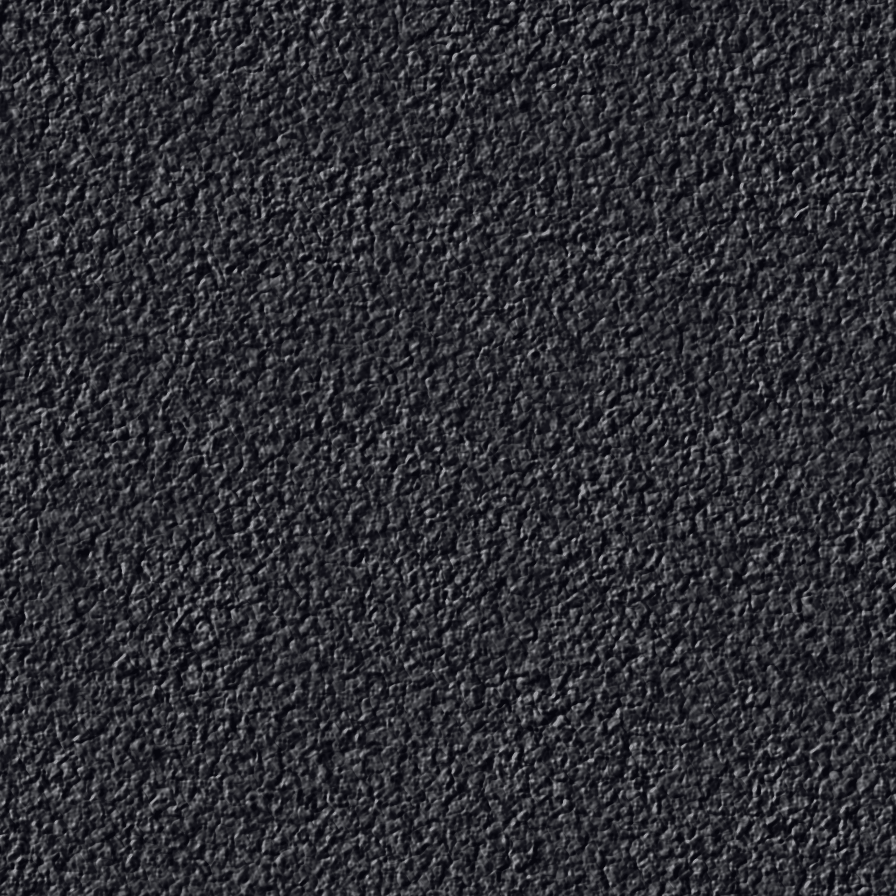
This texture is drawn by a Shadertoy shader. Its source:

```glsl
// Dark rough asphalt: packed ragged stones in relief, lit from the upper left.

vec2 hash2(vec2 cell) {
    vec3 a = fract(cell.xyx * vec3(0.1031, 0.1030, 0.0973));
    a += dot(a, a.yzx + 33.33);
    return fract((a.xx + a.yz) * a.zy);
}

float noise(vec2 p) {
    vec2 i = floor(p), f = fract(p);
    vec2 w = f * f * (3.0 - 2.0 * f);
    float low = mix(hash2(i).x, hash2(i + vec2(1, 0)).x, w.x);
    float high = mix(hash2(i + vec2(0, 1)).x, hash2(i + vec2(1, 1)).x, w.x);
    return mix(low, high, w.y);
}

// Turns each layer so that no noise lattice lines up with the canvas
vec2 turn(vec2 p, float angle) {
    float c = cos(angle), s = sin(angle);
    return vec2(c * p.x - s * p.y, s * p.x + c * p.y) + 10.0;
}

// Rounded domes around scattered centres, with softened creases between them
float stones(vec2 p) {
    vec2 cell = floor(p), f = fract(p);
    float sum = 0.0;
    for (int y = -1; y <= 1; y++)
    for (int x = -1; x <= 1; x++) {
        vec2 offset = vec2(x, y);
        vec2 toCentre = offset + hash2(cell + offset) - f;
        sum += exp(-16.0 * dot(toCentre, toCentre));
    }
    return log(sum + 1e-7) / 16.0;
}

// Surface height: two sizes of stone with warped outlines, plus two sizes of grit
float surface(vec2 p) {
    vec2 w = turn(p, 0.5) * 100.0;
    vec2 q = p + 0.006 * (vec2(noise(w), noise(w + 41.7)) - 0.5);
    float h = 0.0095 * stones(turn(q, 0.3) * 64.0);
    h += 0.0062 * stones(turn(q, 1.1) * 116.0);
    h += 0.0080 * (noise(turn(q, 0.7) * 160.0) - 0.5);
    h += 0.0046 * (noise(turn(p, 0.9) * 285.0) - 0.5);
    return h;
}

void mainImage(out vec4 fragColor, in vec2 fragCoord) {
    vec2 p = fragCoord / iResolution.y + 1.0;
    vec2 toLight = normalize(vec2(-0.85, 0.5));
    float stepSize = 0.001;

    // Slope facing the light, and depth in the crevices
    float h = surface(p);
    float slope = surface(p - toLight * stepSize) - surface(p + toLight * stepSize);
    float light = slope / (2.0 * stepSize) + 140.0 * (h + 0.0036);

    // Short shadows cast by taller neighbours
    float shadow = 0.0;
    for (int i = 1; i <= 2; i++) {
        float reach = 0.0035 * float(i);
        float rise = surface(p + toLight * reach) - h;
        shadow = max(shadow, rise / reach - 0.4);
    }
    light += 0.1 - 0.6 * shadow;

    // Speckled stone faces, and slightly calmer and rougher patches
    light += 0.8 * (noise(turn(p, 0.2) * 250.0) - 0.5);
    light *= 0.8 + 0.4 * noise(p * 14.0);

    // Tone curve with compressed blacks and a cool tint
    light = clamp(max(light, 0.4 * light - 0.3), -1.2, 2.6);
    float tone = 0.148 + 0.126 * light + 0.019 * light * light;
    vec3 tint = mix(vec3(0.0, 0.0, 0.028), vec3(-0.002, 0.0, 0.018), smoothstep(0.05, 0.25, tone));
    fragColor = vec4(tone + tint, 1.0);
}
```
